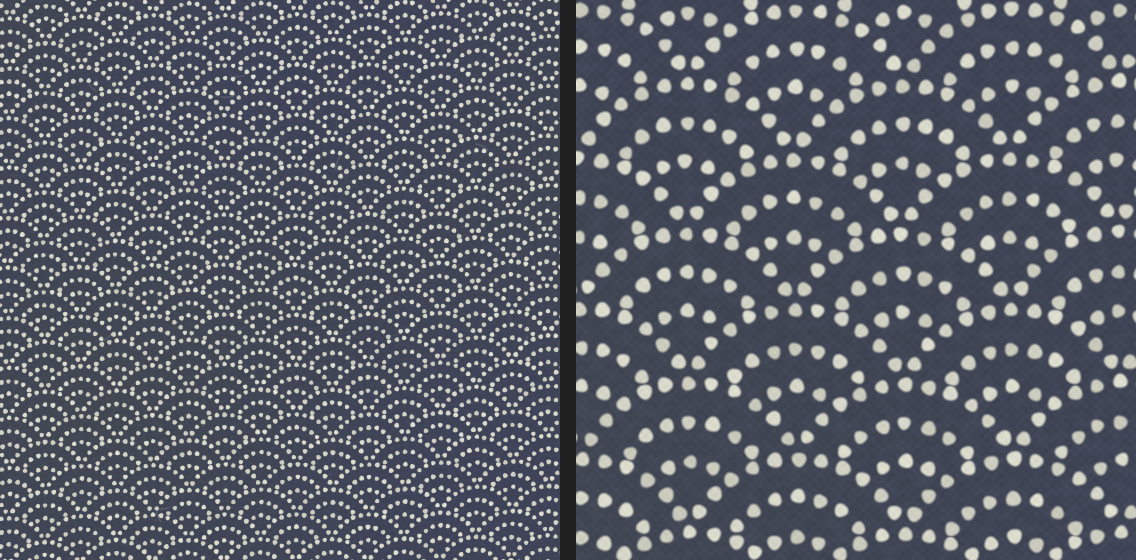
Left, the full canvas; right, a detail of the centre.
Give the GLSL for this pattern, as a Shadertoy shader.

```glsl
// Indigo cotton printed with overlapping wave scales made of cream dots.

const vec3 NAVY = vec3(0.245, 0.265, 0.35);
const vec3 SLATE = vec3(0.26, 0.28, 0.33);
const vec3 CREAM = vec3(0.84, 0.84, 0.785);
const vec2 ORIGIN = vec2(0.465, 0.4826);  // apex of one scale
const float SCALE_WIDTH = 0.1284;         // about 7.8 scales across
const float ROW_STEP = 0.0446;            // about 22.4 staggered rows down
const float ARCH_RADIUS = 0.0688;
const float RING_GAP = 0.0231;
const float DOT_SPACING = 0.0139;
const float DOT_RADIUS = 0.0041;
const float DOT_SOFTNESS = 0.0011;
const float DOT_JITTER = 0.0008;
const float TILT = 0.012;
const float BEND = 0.0014;
const float THREADS = 170.0;
const float WEAVE_DEPTH = 0.035;
const float MOTTLE_DEPTH = 0.09;
const int LINT_COUNT = 9;
const float TAU = 6.2831853;

vec3 hash3(vec3 p) {
    p = fract(p * vec3(0.1031, 0.1030, 0.0973));
    p += dot(p, p.yxz + 33.33);
    return fract((p.xxy + p.yxx) * p.zyx);
}

// Distance to the nearest scattered cell point
float cellular(vec2 p) {
    vec2 cell = floor(p);
    float nearest = 2.0;
    for (int j = -1; j <= 1; j++)
        for (int i = -1; i <= 1; i++) {
            vec2 id = cell + vec2(i, j);
            nearest = min(nearest, length(id + hash3(vec3(id, 7.0)).xy - p));
        }
    return nearest;
}

// Slight skew and sag of the cloth
vec2 drape(vec2 p) {
    p.y -= TILT * p.x;
    return p + BEND * vec2(sin(p.y * 9.0 + 1.0) + 0.5 * sin(p.y * 23.0),
                           sin(p.x * 8.0) + 0.5 * sin(p.x * 19.0 + p.y * 6.0));
}

// One ring of dots about the scale centre: x = coverage, y = ink tone
vec2 dotRing(vec2 p, vec2 id, float ring, float soft) {
    float radius = ARCH_RADIUS - ring * RING_GAP;
    float angleStep = DOT_SPACING / radius;
    float limit = 5.0 - 2.0 * ring;
    float k = clamp(round(atan(p.x, p.y) / angleStep), -limit, limit);
    float angle = k * angleStep;
    vec3 rnd = hash3(vec3(id + 50.0, ring * 16.0 + k + 40.0));

    vec2 offset = p - radius * vec2(sin(angle), cos(angle));
    offset -= DOT_JITTER * (2.0 * rnd.xy - 1.0);
    float wobble = 0.06 * sin(3.0 * atan(offset.y, offset.x) + TAU * rnd.x);
    float size = DOT_RADIUS * (0.91 + 0.18 * rnd.z + wobble);
    float cover = 1.0 - smoothstep(-soft, soft, length(offset) - size);
    return vec2(cover, 0.93 + 0.11 * rnd.y);
}

// Staggered scales, each with an outer, middle and inner ring
vec2 waveDots(vec2 p, float soft) {
    vec2 best = vec2(0.0, 1.0);
    float baseRow = floor(p.y / ROW_STEP);
    for (int r = 0; r < 3; r++) {
        float row = baseRow + float(r);
        float stagger = 0.5 * mod(row, 2.0);
        float column = round(p.x / SCALE_WIDTH - stagger);
        vec2 centre = vec2((column + stagger) * SCALE_WIDTH,
                           row * ROW_STEP - ARCH_RADIUS);
        for (int ring = 0; ring < 3; ring++) {
            vec2 ink = dotRing(p - centre, vec2(column, row), float(ring), soft);
            if (ink.x > best.x) best = ink;
        }
    }
    return best;
}

// Faint stray fibres
float lint(vec2 p, float pixel) {
    float amount = 0.0;
    for (int i = 0; i < LINT_COUNT; i++) {
        vec3 place = hash3(vec3(float(i), 3.0, 11.0));
        float angle = TAU * place.z;
        vec2 q = mat2(cos(angle), sin(angle), -sin(angle), cos(angle)) * (p - place.xy);
        q.y += 12.0 * q.x * q.x;
        float d = length(vec2(max(abs(q.x) - 0.012, 0.0), q.y));
        amount = max(amount, 1.0 - smoothstep(0.0003, 0.0004 + pixel, d));
    }
    return amount;
}

void mainImage(out vec4 fragColor, in vec2 fragCoord) {
    float pixel = 1.0 / iResolution.y;
    vec2 uv = fragCoord * pixel;
    vec2 cloth = drape(uv - ORIGIN);

    // Woven ground with broad tonal drift
    float drift = 0.5 + 0.25 * sin(uv.x * 5.0 + uv.y * 2.0) + 0.25 * sin(uv.y * 7.0 - uv.x * 3.0);
    float weave = sin(uv.x * THREADS * TAU) * sin(uv.y * THREADS * TAU);
    float mottle = cellular(uv * vec2(110.0, 150.0)) - 0.5;
    vec3 color = mix(NAVY, SLATE, drift);
    color *= 1.0 + WEAVE_DEPTH * weave + MOTTLE_DEPTH * mottle;

    // Printed dots, lightly broken by the weave
    vec2 ink = waveDots(cloth, max(DOT_SOFTNESS, 0.7 * pixel));
    vec3 inkColor = CREAM * (ink.y + 0.5 * WEAVE_DEPTH * weave);
    color = mix(color, inkColor, ink.x);

    color = mix(color, CREAM, 0.16 * lint(uv, pixel));
    fragColor = vec4(color, 1.0);
}
```
